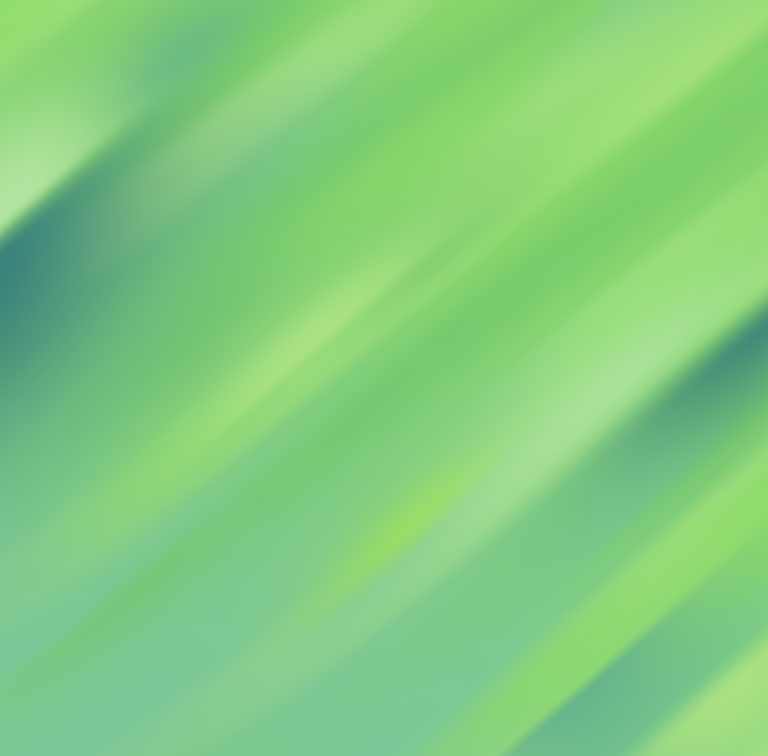
Reproduce this background procedurally as a Shadertoy shader.

```glsl
// Soft diagonal brush streaks in mint, lime and teal.
// A smooth cool-to-warm wash is overlaid with scattered one-sided streaks,
// each crisp along one flank and fading elsewhere, then with broad accents.

const vec3 MINT      = vec3(0.49, 0.78, 0.59);
const vec3 GREEN     = vec3(0.46, 0.78, 0.43);
const vec3 BRIGHT    = vec3(0.54, 0.86, 0.40);
const vec3 PALE_LIME = vec3(0.70, 0.90, 0.52);
const vec3 PALE_MINT = vec3(0.71, 0.90, 0.65);
const vec3 LIME      = vec3(0.61, 0.88, 0.33);
const vec3 TEAL      = vec3(0.21, 0.49, 0.48);
const vec3 MID_TEAL  = vec3(0.37, 0.68, 0.56);

const float TILT = 0.698;        // streak direction, about 40 degrees
const int STREAK_COUNT = 46;

float hash(float n) {
    return fract(sin(n * 12.9898 + 4.1) * 43758.547);
}

// Rotates into (along, across) streak coordinates.
vec2 toStreakSpace(vec2 p) {
    float c = cos(TILT), s = sin(TILT);
    return vec2(c * p.x + s * p.y, c * p.y - s * p.x);
}

// Coverage of one streak: crisp flank at centre.y, fading toward
// the sign of size.y; size is (half length, fade width).
float streak(vec2 q, vec2 centre, vec2 size, float softness) {
    vec2 d = (q - centre) / vec2(size.x, abs(size.y));
    float side = (q.y - centre.y) * sign(size.y);
    float flank = smoothstep(-softness, softness, side);
    return flank * exp(-d.x * d.x - d.y * d.y);
}

// Picks a colour by share, ordered from cool to warm and pale.
vec3 streakColour(float t) {
    return t < 0.28 ? MINT
         : t < 0.44 ? GREEN
         : t < 0.68 ? BRIGHT
         : t < 0.88 ? PALE_LIME : PALE_MINT;
}

// 0 in the cool lower left, 1 in the warm upper right.
float warmth(vec2 p) {
    return smoothstep(0.15, 1.15, 0.5 * p.x + p.y);
}

// Wide wash: cool to warm, with pale bands from layered sines.
vec3 wash(vec2 p, vec2 q) {
    float warm = warmth(p);
    vec3 colour = mix(MINT, mix(GREEN, BRIGHT, 0.6), warm);
    float wave = cos(22.4 * (q.y + 0.11) + 0.5 * sin(3.0 * q.x))
               + 0.4 * sin(41.0 * q.y + 4.0 * q.x);
    float middle = exp(-pow((q.x - 0.85) / 0.5, 2.0));
    float pale = smoothstep(0.0, 1.3, wave) * middle;
    float deep = smoothstep(0.2, 1.3, -wave) * warm;
    colour = mix(colour, PALE_LIME, 0.8 * pale);
    return mix(colour, GREEN, 0.55 * deep);
}

// Scattered streaks on a low-discrepancy layout.
vec3 addStreaks(vec3 colour, vec2 q) {
    float c = cos(TILT), s = sin(TILT);
    for (int i = 0; i < STREAK_COUNT; i++) {
        float n = float(i) + 1.0;
        vec2 centre = vec2(1.45, 1.45) * fract(n * vec2(0.7549, 0.5698))
                    - vec2(0.0, 0.67);
        vec2 home = vec2(c * centre.x - s * centre.y,
                         s * centre.x + c * centre.y);
        float flip = hash(n + 20.0) < 0.5 ? -1.0 : 1.0;
        vec2 size = vec2(mix(0.14, 0.30, hash(n + 40.0)),
                         flip * mix(0.05, 0.12, hash(n + 60.0)));
        float softness = mix(0.006, 0.06, hash(n + 80.0));
        float tone = hash(n) * mix(0.45, 1.0, warmth(home));
        float cover = streak(q, centre, size, softness);
        colour = mix(colour, streakColour(tone), 0.7 * cover);
    }
    return colour;
}

// Broad accents: teal shadows and the light beside them.
vec3 addAccents(vec3 colour, vec2 q) {
    colour = mix(colour, PALE_LIME, 0.80 * streak(q, vec2(0.66, 0.14), vec2(0.19, 0.06), 0.010));
    colour = mix(colour, LIME,      0.85 * streak(q, vec2(0.62, -0.13), vec2(0.16, 0.06), 0.020));
    colour = mix(colour, PALE_MINT, 0.85 * streak(q, vec2(0.94, -0.18), vec2(0.26, 0.09), 0.035));
    colour = mix(colour, TEAL,      streak(q, vec2(0.36, 0.52), vec2(0.30, -0.19), 0.020));
    colour = mix(colour, MID_TEAL,  0.70 * streak(q, vec2(0.77, 0.52), vec2(0.13, 0.09), 0.040));
    colour = mix(colour, PALE_MINT, 0.90 * streak(q, vec2(0.48, 0.53), vec2(0.15, 0.10), 0.012));
    colour = mix(colour, TEAL,      0.90 * streak(q, vec2(1.14, -0.20), vec2(0.24, -0.09), 0.025));
    colour = mix(colour, MID_TEAL,  0.85 * streak(q, vec2(0.64, -0.42), vec2(0.20, -0.10), 0.010));
    return mix(colour, PALE_LIME,   0.85 * streak(q, vec2(0.80, -0.53), vec2(0.20, -0.12), 0.020));
}

void mainImage(out vec4 fragColor, in vec2 fragCoord) {
    vec2 p = fragCoord / iResolution.y;
    vec2 q = toStreakSpace(p);
    // A gentle bend keeps the flanks from looking ruled.
    q.y += 0.006 * sin(5.0 * q.x + 3.0 * q.y);
    vec3 colour = addAccents(addStreaks(wash(p, q), q), q);
    fragColor = vec4(colour, 1.0);
}
```
